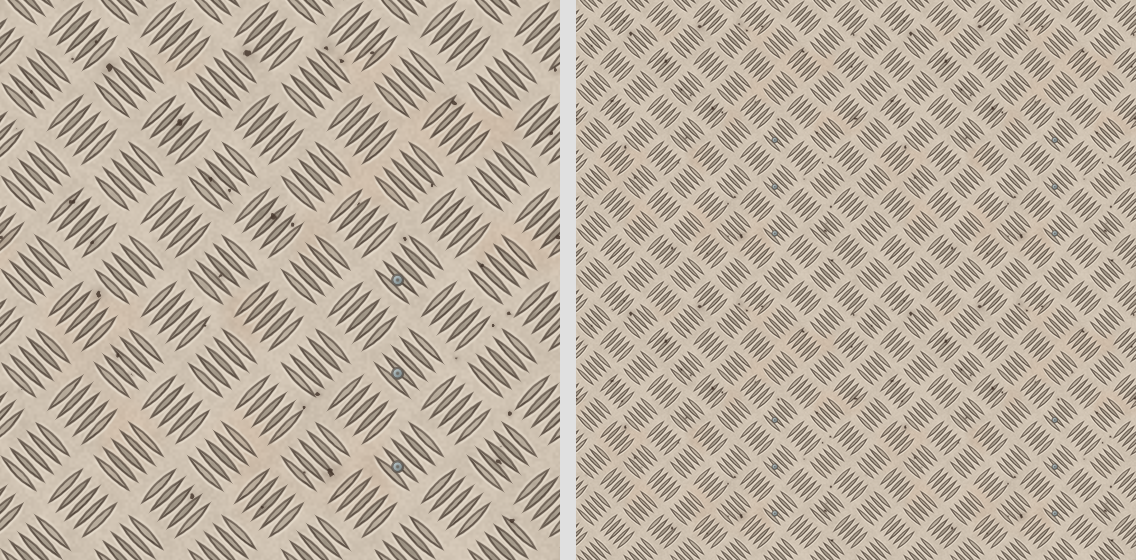
Left, the tile; right, the same tile 2 across and 2 down.
Reproduce this texture procedurally as a WebGL 1 fragment shader.

```glsl
precision highp float;

uniform vec2 u_resolution;

const float REPEATS = 6.0;
const vec3 PLATE = vec3(0.81, 0.76, 0.695);
const vec3 SHINE = vec3(0.90, 0.86, 0.80);
const vec3 HOLLOW = vec3(0.63, 0.59, 0.53);
const vec3 RIM = vec3(0.32, 0.27, 0.23);
const vec3 DIRT = vec3(0.27, 0.21, 0.17);
const vec3 RUST = vec3(0.80, 0.68, 0.58);
const vec3 STEEL = vec3(0.60, 0.65, 0.66);

float hash(vec2 p) {
  return fract(sin(dot(p, vec2(127.1, 311.7))) * 43758.5);
}

// Value noise over the unit square, wrapping after a whole number of cells
float wrapNoise(vec2 uv, float cells) {
  vec2 p = uv * cells;
  vec2 i = floor(p);
  vec2 f = fract(p);
  f = f * f * (3.0 - 2.0 * f);
  vec2 a = mod(i, cells);
  vec2 b = mod(i + 1.0, cells);
  return mix(mix(hash(a), hash(vec2(b.x, a.y)), f.x),
             mix(hash(vec2(a.x, b.y)), hash(b), f.x), f.y);
}

// Shortest offset between two points on the wrapping square
vec2 wrapOffset(vec2 a, vec2 b) {
  return fract(a - b + 0.5) - 0.5;
}

vec3 plateColor(vec2 uv) {
  float stain = smoothstep(0.55, 0.95, wrapNoise(uv, 9.0));
  float cloud = wrapNoise(uv, 24.0) - 0.5;
  float grain = wrapNoise(uv, 190.0) - 0.5;
  return mix(PLATE, RUST, 0.3 * stain) + 0.035 * cloud + 0.045 * grain;
}

// Five parallel lens-shaped bars, centred once in every repeat
vec3 addBars(vec3 color, vec2 uv, vec2 center, vec2 along, float wear, float blur) {
  const float SPACING = 0.129;
  const float HALF_LENGTH = 0.237;
  vec2 g = uv * REPEATS - center;
  vec2 cell = floor(g + 0.5);
  vec2 q = g - cell;
  float u = dot(q, along);
  float v = dot(q, vec2(along.y, -along.x));
  float bar = clamp(floor(v / SPACING + 0.5), -2.0, 2.0);
  v -= bar * SPACING;

  float seed = hash(mod(cell, REPEATS) + vec2(bar * 7.3, along.y * 3.1));
  float outer = step(1.5, abs(bar));
  float width = 0.030 + 0.004 * outer + 0.005 * (seed - 0.5);
  float t = u / HALF_LENGTH;
  float d = abs(v) - width * (1.0 - t * t) + 0.009 * (wear - 0.5);

  // Bright bevel outside, grey hollow inside, dark rim between them
  float side = smoothstep(-0.02, 0.02, v);
  float bevel = exp(-pow((d - 0.025) / 0.013, 2.0)) * (1.0 - smoothstep(0.8, 1.15, abs(t)));
  float inside = 1.0 - smoothstep(-blur, blur, d);
  float rim = 1.0 - smoothstep(0.011 - blur, 0.011 + blur, abs(d));
  float fill = mix(0.95, 0.5, outer) * (0.7 + 0.3 * seed);
  color = mix(color, SHINE, bevel * mix(0.6, 0.9, side));
  color = mix(color, HOLLOW + 0.10 * (wear - 0.5), inside * fill);
  return mix(color, RIM, rim * mix(0.78, 0.95, side) * (0.75 + 0.3 * wear));
}

// Scattered dark specks with ragged outlines
vec3 addSpecks(vec3 color, vec2 uv, float ragged) {
  for (int i = 0; i < 44; i++) {
    float n = float(i);
    vec2 spot = vec2(hash(vec2(n, 1.7)), hash(vec2(n, 5.3)));
    float radius = mix(0.0018, 0.0062, pow(hash(vec2(n, 9.1)), 2.0));
    float d = length(wrapOffset(uv, spot)) + 0.005 * (ragged - 0.5);
    float speck = 1.0 - smoothstep(radius - 0.0015, radius + 0.0015, d);
    float smudge = exp(-d * d / (radius * radius * 9.0));
    color = mix(color, DIRT, max(0.85 * speck, 0.16 * smudge));
  }
  return color;
}

vec3 addRivet(vec3 color, vec2 uv, vec2 center, float px) {
  vec2 q = wrapOffset(uv, center);
  float r = length(q);
  float soft = max(px, 0.0012);
  float head = 1.0 - smoothstep(0.0105 - soft, 0.0105 + soft, r);
  float ring = 1.0 - smoothstep(0.0012, 0.0012 + soft, abs(r - 0.0095));
  float socket = 1.0 - smoothstep(0.003 - soft, 0.003 + soft, r);
  color = mix(color, STEEL + 9.0 * (q.y - q.x), head);
  color = mix(color, RIM, 0.65 * ring);
  return mix(color, RIM, 0.6 * socket);
}

void main() {
  vec2 uv = gl_FragCoord.xy / u_resolution;
  float px = 1.0 / min(u_resolution.x, u_resolution.y);
  float blur = max(0.008, 0.7 * px * REPEATS);
  float wear = mix(wrapNoise(uv, 60.0), wrapNoise(uv, 150.0), 0.5);

  // Two bar groups at right angles, half a repeat apart
  vec3 color = plateColor(uv);
  color = addBars(color, uv, vec2(0.883, 0.61), vec2(0.7071, 0.7071), wear, blur);
  color = addBars(color, uv, vec2(0.383, 0.11), vec2(0.7071, -0.7071), wear, blur);

  // Dirt, then a short column of rivets
  color = addSpecks(color, uv, wrapNoise(uv, 210.0));
  for (int i = 0; i < 3; i++) {
    color = addRivet(color, uv, vec2(0.71, 0.5 - float(i) / REPEATS), px);
  }
  gl_FragColor = vec4(clamp(color, 0.0, 1.0), 1.0);
}
```
